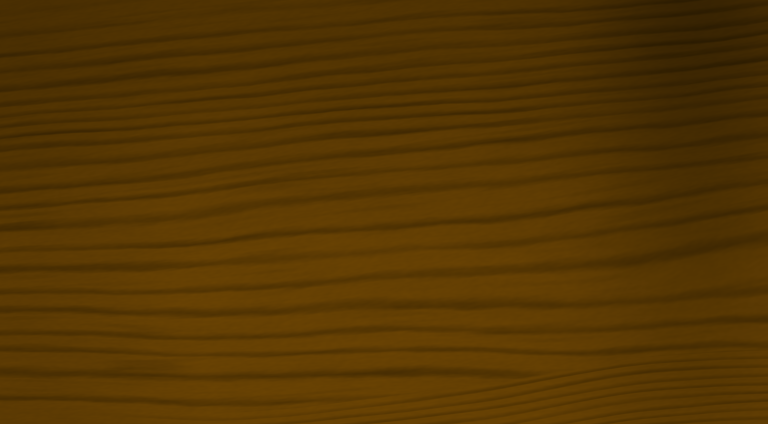
A Shadertoy shader for this texture:

```glsl
// Dim brown softwood plank: gently rising growth rings, slanted wisps and uneven light.

const vec3 WOOD_TINT = vec3(1.0, 0.632, 0.028);
const float LIGHT_LOW = 0.4;
const float LIGHT_HIGH = 0.315;

vec2 hashGradient(vec2 cell) {
    vec3 q = fract(cell.xyx * vec3(0.1031, 0.1030, 0.0973));
    q += dot(q, q.yzx + 33.33);
    float angle = 6.2832 * fract((q.x + q.y) * q.z);
    return vec2(cos(angle), sin(angle));
}

// Gradient noise, roughly -0.7 to 0.7
float gradientNoise(vec2 p) {
    vec2 i = floor(p);
    vec2 f = p - i;
    vec2 w = f * f * f * (f * (f * 6.0 - 15.0) + 10.0);
    vec2 e = vec2(0.0, 1.0);
    float a = dot(hashGradient(i), f);
    float b = dot(hashGradient(i + e.yx), f - e.yx);
    float c = dot(hashGradient(i + e.xy), f - e.xy);
    float d = dot(hashGradient(i + e.yy), f - e.yy);
    return mix(mix(a, b, w.x), mix(c, d, w.x), w.y);
}

float fractalNoise(vec2 p) {
    float sum = 0.0;
    float gain = 1.0;
    for (int octave = 0; octave < 3; octave++) {
        sum += gain * gradientNoise(p);
        p = p * 2.03 + 17.3;
        gain *= 0.5;
    }
    return sum;
}

// Depth below the top edge, measured along the flowing grain
float grainDepth(vec2 p) {
    float slope = mix(0.0, 0.088, smoothstep(0.1, 0.6, p.y));
    float sway = 0.022 * gradientNoise(p * vec2(1.5, 2.0) + 4.7);
    float ripple = 0.006 * gradientNoise(p * vec2(4.0, 7.0) + 9.1);
    return 1.0 - p.y + slope * p.x + sway + ripple;
}

// Dark line of a ring: soft on the upper side, crisper on the lower side
float latewood(float phase, float softStart) {
    float s = fract(phase);
    return smoothstep(softStart, 0.8, s) * (1.0 - smoothstep(0.8, 1.0, s));
}

// Wide rings, crowded in the upper band, each with its own strength
float broadRings(float depth, float x) {
    float crowding = 3.0 * smoothstep(0.12, 0.46, depth);
    float uneven = 0.6 * gradientNoise(vec2(x * 0.5, depth * 10.0));
    float ragged = 0.08 * fractalNoise(vec2(x * 9.0 + depth * 30.0, depth * 55.0));
    float phase = 20.0 * depth + crowding + uneven + ragged;
    float strength = 0.9 + 0.6 * gradientNoise(vec2(x * 1.6, floor(phase) * 0.73 + 2.4));
    strength *= mix(0.4, 1.0, smoothstep(0.06, 0.17, depth));
    float band = smoothstep(0.1, 0.2, depth) * (1.0 - smoothstep(0.35, 0.5, depth));
    return latewood(phase, mix(0.48, 0.3, band)) * strength;
}

// Narrow rings that fan out below a rising boundary
float fineRings(float below, float x) {
    float phase = 48.0 * below + 0.4 * gradientNoise(vec2(x * 2.0, below * 20.0));
    float strength = 0.8 + 0.5 * gradientNoise(vec2(x * 2.0, floor(phase) * 0.61));
    return latewood(phase, 0.35) * strength * smoothstep(0.1, 0.9, x);
}

// Thin dark streaks that climb a little faster than the rings
float wisps(float depth, float x) {
    float slanted = depth + 0.035 * x;
    float streak = gradientNoise(vec2(x * 3.5, slanted * 75.0) + 3.3);
    float patches = 0.6 + gradientNoise(vec2(x * 1.6, depth * 6.0) + 8.2);
    return smoothstep(0.05, 0.5, streak) * clamp(patches, 0.0, 1.0);
}

// Bright low centre, dim top, broad shadow near the right edge
float lighting(vec2 p) {
    float light = mix(LIGHT_LOW, LIGHT_HIGH, smoothstep(0.3, 1.05, p.y));
    float leftShade = 0.1 * (1.0 - smoothstep(0.0, 0.5, p.x));
    float offset = (p.x - 1.64) / 0.25;
    float rightShade = mix(0.1, 0.32, p.y) * exp(-offset * offset);
    return light * (1.0 - leftShade) * (1.0 - rightShade);
}

void mainImage(out vec4 fragColor, in vec2 fragCoord) {
    vec2 p = fragCoord / iResolution.y;
    float depth = grainDepth(p);

    // Growth rings
    float boundary = 0.03 + 0.15 * smoothstep(0.5, 1.9, p.x);
    float below = boundary - p.y + 0.01 * gradientNoise(p * vec2(3.0, 2.0));
    float inFan = smoothstep(-0.004, 0.004, below);
    float rings = mix(broadRings(depth, p.x), fineRings(below, p.x), inFan);

    // Blotches and fibres stretched along the grain
    float blotches = fractalNoise(vec2(p.x * 2.0, depth * 13.0) + 6.0);
    float fibres = fractalNoise(vec2(p.x * 14.0 + depth * 40.0, depth * 75.0));
    float pores = gradientNoise(vec2(p.x * 60.0 + depth * 60.0, depth * 170.0));

    // Shading
    float shade = 1.0 - 0.2 * rings - 0.08 * wisps(depth, p.x) * (1.0 - inFan);
    shade += 0.035 * blotches + 0.025 * fibres + 0.03 * pores;
    fragColor = vec4(WOOD_TINT * lighting(p) * shade, 1.0);
}
```
